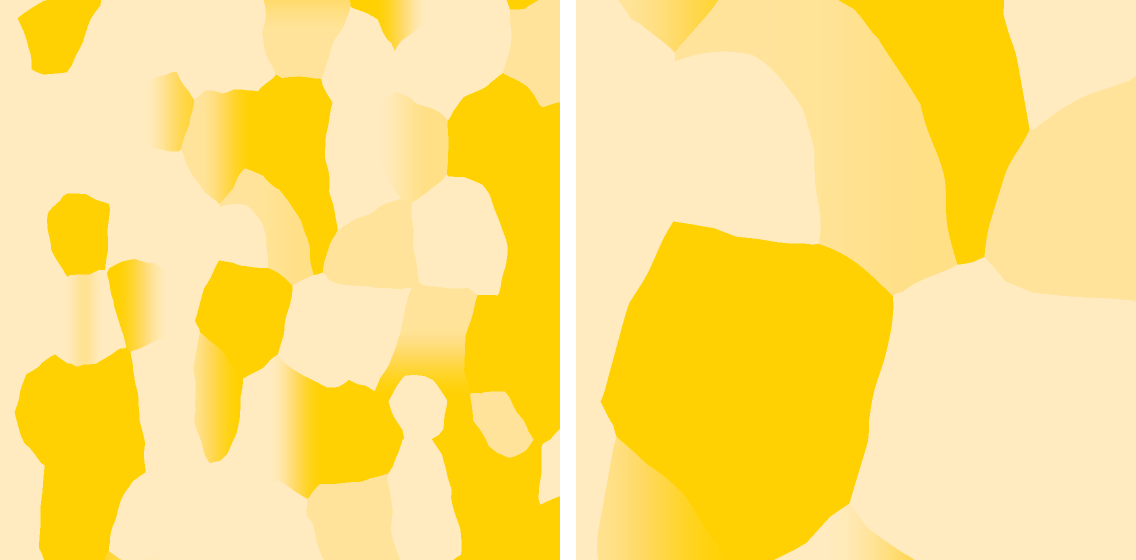
Left: the whole. Right: its middle third, enlarged.
Give the GLSL for this pattern, as a WebGL 1 fragment shader.

```glsl
precision highp float;
uniform vec2 u_resolution;

const vec2 GRID = vec2(8.6, 6.0);
const vec3 CREAM = vec3(1.0, 0.92, 0.75);
const vec3 HONEY = vec3(1.0, 0.85, 0.38);
const vec3 GOLD = vec3(1.0, 0.82, 0.01);

vec3 hash(vec2 p) {
  vec3 q = fract(vec3(p.xyx) * vec3(0.1031, 0.1030, 0.0973));
  q += dot(q, q.yzx + 33.33);
  return fract((q.xxy + q.yzz) * q.zyx);
}

// Smooth 2D value noise in -0.5..0.5
vec2 noise(vec2 p) {
  vec2 i = floor(p), f = fract(p);
  f = f * f * (3.0 - 2.0 * f);
  vec2 low = mix(hash(i).xy, hash(i + vec2(1, 0)).xy, f.x);
  vec2 high = mix(hash(i + vec2(0, 1)).xy, hash(i + vec2(1, 1)).xy, f.x);
  return mix(low, high, f.y) - 0.5;
}

// Distance that varies by cell from round to octagonal
float cellDistance(vec2 offset, vec3 shape) {
  vec2 q = abs(offset);
  float octagon = max(max(q.x, q.y), 0.7 * (q.x + q.y));
  return mix(length(q), octagon, 0.3 + 0.7 * shape.x) * (0.75 + 0.55 * shape.y);
}

// Tone of a cell: 0 is cream, 1 is gold
float cellTone(vec2 id, vec2 seed, vec2 local) {
  vec3 r = hash(id + 71.0);
  vec3 s = hash(id + 137.0);
  float pick = fract(dot(id, vec2(0.7549, 0.5698)) + 0.12 * r.x);

  // Calm cream surroundings, gold on the right, mixed centre
  float calm = smoothstep(0.34, 0.48, length(seed - vec2(0.46, 0.42)));
  float right = smoothstep(0.82, 0.9, seed.x);
  float creamShare = mix(mix(0.3, 0.83, calm), 0.14, right);
  float goldShare = mix(mix(0.2, 0.1, calm), 0.78, right);

  if (pick < creamShare) return 0.0;
  if (pick < creamShare + goldShare) return 1.0;
  float rest = (pick - creamShare - goldShare) / (1.0 - creamShare - goldShare);
  if (rest < 0.2) return 0.2;
  if (rest < 0.26) return 0.74;

  // Axis-aligned ramps and soft ridges
  float along = s.x < 0.75 ? local.x : local.y;
  along *= s.y < 0.35 ? -1.0 : 1.0;
  if (s.z < 0.15) return 0.24 * (1.0 - smoothstep(0.0, 0.3, abs(along)));
  float start = r.y < 0.5 ? 0.0 : 0.2;
  float end = r.z < 0.2 ? 0.3 : (r.z < 0.5 ? 0.74 : 1.0);
  return mix(start, end, smoothstep(-0.32, 0.5, along));
}

vec3 pattern(vec2 p) {
  vec2 warped = p + 0.018 * noise(p * 9.0) + 0.006 * noise(p * 32.0 + 19.0);
  vec2 g = warped * GRID;
  vec2 base = floor(g);
  vec2 nearestId = base, nearestSeed = base;
  float nearest = 100.0;

  for (int y = -2; y <= 2; y++) {
    for (int x = -2; x <= 2; x++) {
      vec2 id = base + vec2(x, y);
      vec2 seed = id + 0.5 + 0.9 * (hash(id + 23.0).xy - 0.5);
      float d = cellDistance(g - seed, hash(id + 211.0));
      if (d < nearest) {
        nearest = d;
        nearestId = id;
        nearestSeed = seed;
      }
    }
  }

  float tone = cellTone(nearestId, nearestSeed / GRID, p * GRID - nearestSeed);
  vec3 light = mix(CREAM, HONEY, min(tone * 2.0, 1.0));
  return mix(light, GOLD, max(tone * 2.0 - 1.0, 0.0));
}

void main() {
  // Average sub-samples to smooth the cell edges
  vec3 color = vec3(0.0);
  for (int y = 0; y < 2; y++) {
    for (int x = 0; x < 2; x++) {
      vec2 shift = (vec2(x, y) - 0.5) * 0.5;
      color += pattern((gl_FragCoord.xy + shift) / u_resolution.y);
    }
  }
  gl_FragColor = vec4(color / 4.0, 1.0);
}
```
